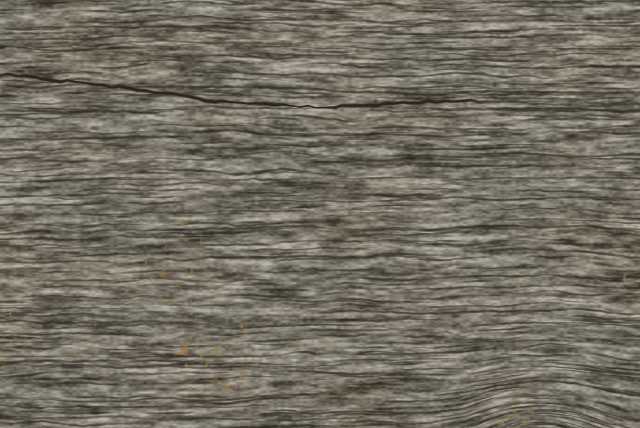
Reproduce this texture procedurally as a Shadertoy shader.

```glsl
#define DARK_WOOD vec3(0.25, 0.23, 0.19)
#define PALE_WOOD vec3(0.68, 0.66, 0.605)
#define CRACK_COLOR vec3(0.15, 0.13, 0.105)
#define OCHRE vec3(0.62, 0.48, 0.27)
#define KNOT_CENTER vec2(1.27, -0.02)
#define KNOT_RISE 0.11
#define CONTRAST 2.0
#define BRIGHTNESS 0.56

float hash(vec2 p) {
    vec3 q = fract(vec3(p.xyx) * 0.1031);
    q += dot(q, q.yzx + 33.33);
    return fract((q.x + q.y) * q.z);
}

float noise(vec2 p) {
    vec2 cell = floor(p), f = fract(p);
    f = f * f * (3.0 - 2.0 * f);
    float low = mix(hash(cell), hash(cell + vec2(1, 0)), f.x);
    float high = mix(hash(cell + vec2(0, 1)), hash(cell + vec2(1, 1)), f.x);
    return mix(low, high, f.y);
}

// Bends straight fibres into gentle waves and an arch over the knot
float grainHeight(vec2 p) {
    vec2 k = p - KNOT_CENTER;
    float arch = KNOT_RISE * exp(-k.x * k.x / 0.025 - max(k.y, 0.0) / 0.13);
    float wave = 0.018 * (noise(p * vec2(2.3, 4.0) + 11.0) - 0.5);
    float ripple = 0.008 * (noise(p * vec2(11.0, 26.0) + 37.0) - 0.5);
    return p.y - arch + wave + ripple;
}

// One broken, ragged crack in each row
float rowCracks(vec2 g, float rows, float stretch, float width, float cut) {
    float row = floor(g.y * rows);
    float seed = row * 7.31 + rows;
    float center = 0.3 + 0.4 * hash(vec2(row + 50.0, rows));
    center += 0.4 * (noise(vec2(g.x * stretch * 1.7, seed)) - 0.5);
    float depth = smoothstep(cut, cut + 0.3, noise(vec2(g.x * stretch + seed, seed)));
    depth *= 0.55 + 0.45 * noise(vec2(g.x * 38.0, seed + 3.0));
    float ragged = 0.0028 * (noise(vec2(g.x * 55.0, seed)) - 0.5);
    float dist = abs((fract(g.y * rows) - center) / rows + ragged);
    float w = width * (0.3 + 0.7 * depth) + 0.5 / iResolution.y;
    return depth * (1.0 - smoothstep(0.1 * w, w, dist));
}

// The long split running across the upper board
float longSplit(vec2 p) {
    float path = 0.755 + 0.068 * (1.0 - smoothstep(0.0, 0.65, p.x));
    path += 0.006 * smoothstep(0.8, 1.3, p.x);
    path += 0.012 * (noise(vec2(p.x * 12.0, 3.0)) - 0.5);
    path += 0.006 * (noise(vec2(p.x * 50.0, 8.0)) - 0.5);
    float w = 0.003 + 0.005 * noise(vec2(p.x * 16.0, 21.0));
    float strength = smoothstep(0.15, 0.5, noise(vec2(p.x * 5.0, 14.0)));
    return (0.35 + 0.6 * strength) * (1.0 - smoothstep(0.2 * w, w, abs(p.y - path)));
}

void mainImage(out vec4 fragColor, in vec2 fragCoord) {
    vec2 p = fragCoord / iResolution.y;
    vec2 g = vec2(p.x, grainHeight(p) + 1.0);

    // Layered fibres, mostly fine, with faint broad bands
    float tone = 0.09 * noise(g * vec2(4.0, 24.0));
    tone += 0.21 * noise(g * vec2(9.0, 78.0) + 5.0);
    tone += 0.30 * noise(g * vec2(18.0, 135.0) + 19.0);
    tone += 0.23 * noise(g * vec2(45.0, 190.0) + 43.0);
    tone += 0.17 * noise(p * vec2(115.0, 230.0) + 71.0);
    tone = (tone - 0.5) * CONTRAST + BRIGHTNESS;
    tone += 0.09 * (noise(p * vec2(5.0, 9.0) + 90.0) - 0.5);
    vec3 color = mix(DARK_WOOD, PALE_WOOD, clamp(tone, -0.05, 1.08));

    // Brown and grey-green weathering
    float stain = noise(p * vec2(6.0, 11.0) + 120.0) - 0.5;
    color += stain * vec3(0.02, 0.0, -0.014);

    // Fissures at three sizes
    float crack = 0.80 * rowCracks(g, 21.0, 3.5, 0.0044, 0.45);
    crack = max(crack, 0.72 * rowCracks(g + 0.013, 40.0, 6.0, 0.0036, 0.42));
    crack = max(crack, 0.65 * rowCracks(g + 0.007, 74.0, 10.0, 0.0029, 0.40));
    crack = max(crack, longSplit(p));
    color = mix(color, CRACK_COLOR, crack);

    // Rare ochre flecks on the lower board
    float patches = smoothstep(0.72, 0.88, noise(p * vec2(9.0, 6.0) + 200.0));
    float fleck = smoothstep(0.80, 0.95, noise(p * vec2(85.0, 75.0) + 160.0));
    fleck *= patches * (1.0 - smoothstep(0.45, 0.58, p.y));
    color = mix(color, OCHRE, 0.7 * fleck);

    fragColor = vec4(clamp(color, 0.0, 1.0), 1.0);
}
```
